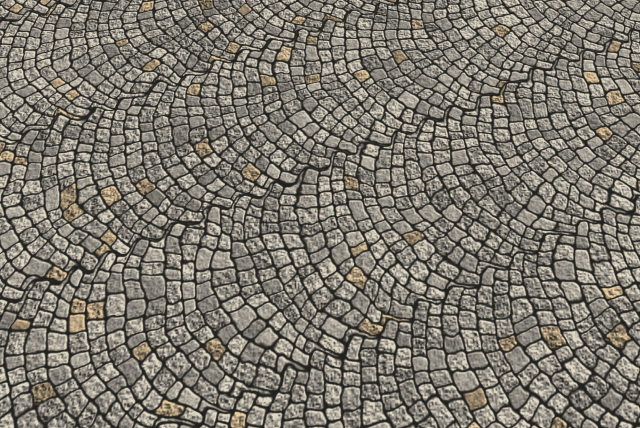
This texture is drawn by a Shadertoy shader. Its source:

```glsl
const float COLUMN_WIDTH = 11.0;   // ground units: one stone is about 1 wide
const float COLUMN_START = 14.3;
const float COLUMN_ANGLE = 0.454;
const float ARC_RADIUS = 7.4;
const float ARC_HALF_ANGLE = 0.838;
const float ROW_PITCH = 1.13;
const float STONES_PER_ARC = 13.0;

const vec3 JOINT_DARK = vec3(0.13, 0.13, 0.12);
const vec3 GRANITE_DARK = vec3(0.18, 0.175, 0.16);
const vec3 GRANITE_MID = vec3(0.55, 0.53, 0.50);
const vec3 GRANITE_LIGHT = vec3(0.88, 0.85, 0.77);
const vec3 RUST_TINT = vec3(1.04, 0.94, 0.79);

struct Cobble {
    float height;
    float seed;
};

float hash(vec2 p) {
    vec3 q = fract(p.xyx * 0.1031);
    q += dot(q, q.yzx + 33.33);
    return fract((q.x + q.y) * q.z);
}

float valueNoise(vec2 p) {
    vec2 cell = floor(p), f = fract(p);
    f = f * f * (3.0 - 2.0 * f);
    float low = mix(hash(cell), hash(cell + vec2(1, 0)), f.x);
    float high = mix(hash(cell + vec2(0, 1)), hash(cell + vec2(1, 1)), f.x);
    return mix(low, high, f.y);
}

vec2 wobble(vec2 p, float frequency, float amount) {
    vec2 q = p * frequency + 80.0;
    return (vec2(valueNoise(q), valueNoise(q + 47.3)) - 0.5) * amount;
}

// Joint position along an arc; the end joints are left to the column border
float jointAt(float index, float count, vec2 rowId) {
    if (index < 0.5) return -9.0;
    if (index > count - 0.5) return count + 9.0;
    return index + (hash(rowId + vec2(index * 7.0, index * 3.0)) - 0.5) * 0.42;
}

Cobble cobbleAt(vec2 ground) {
    vec2 p = ground + wobble(ground, 0.45, 0.7) + wobble(ground, 2.6, 0.16);

    // Columns of stacked circular arcs, interlocked along a zigzag border
    vec2 axis = vec2(cos(COLUMN_ANGLE), sin(COLUMN_ANGLE));
    float across = dot(p, vec2(-axis.y, axis.x)) - COLUMN_START;
    float along = dot(p, axis);
    float zigzag = 0.38 * sin(along * 3.14159 / ROW_PITCH);
    float column = floor((across + zigzag) / COLUMN_WIDTH);
    across -= (column + 0.5) * COLUMN_WIDTH;
    along += hash(vec2(column + 20.0, 5.0)) * ROW_PITCH;
    float bulge = sqrt(ARC_RADIUS * ARC_RADIUS - across * across);
    float row = floor((along + bulge) / ROW_PITCH);
    vec2 fromCenter = vec2(along - row * ROW_PITCH, across);

    // Radial joints, with one stone fewer in every other row
    float count = STONES_PER_ARC - mod(row, 2.0);
    float angle = atan(across, 0.5 * ROW_PITCH - fromCenter.x);
    float x = (angle / ARC_HALF_ANGLE * 0.5 + 0.5) * count;
    vec2 rowId = vec2(row + 200.0, column * 31.0 + 400.0);
    float index = clamp(floor(x), 0.0, count - 1.0);
    if (x < jointAt(index, count, rowId)) index -= 1.0;
    else if (x > jointAt(index + 1.0, count, rowId)) index += 1.0;
    float stoneWidth = 2.0 * ARC_HALF_ANGLE * ARC_RADIUS / count;
    float seed = hash(rowId * 1.7 + index * 13.0);

    // Distances to the sides, then rounded corners
    float side = min(x - jointAt(index, count, rowId),
                     jointAt(index + 1.0, count, rowId) - x) * stoneWidth;
    side = min(side, 0.75 * (0.5 * COLUMN_WIDTH - abs(across + zigzag)));
    float outer = ARC_RADIUS - length(fromCenter);
    float inner = length(fromCenter - vec2(ROW_PITCH, 0.0)) - ARC_RADIUS;
    vec2 inset = vec2(side, min(outer, inner)) - 0.01 - 0.03 * seed;
    float corner = 0.18;
    float depth = corner - length(max(corner - inset, 0.0));
    return Cobble(smoothstep(-0.03, 0.09, depth), seed);
}

float grainAt(vec2 p) {
    return 0.5 * valueNoise(p * 4.5 + 300.0) + 0.5 * valueNoise(p * 11.0 + 500.0);
}

vec3 pavingColor(vec2 ground) {
    vec2 towardLight = vec2(0.09, 0.10);
    Cobble stone = cobbleAt(ground);
    Cobble lit = cobbleAt(ground + towardLight);
    float grain = grainAt(ground);
    float roughness = mix(0.4, 1.0, smoothstep(0.05, 0.4, fract(stone.seed * 17.0)));

    // Low sunlight on the split faces
    float slope = 0.26 * (stone.height - lit.height)
                + 0.55 * roughness * (grain - grainAt(ground + towardLight));
    float patches = valueNoise(ground * 0.22 + 60.0) - 0.5;
    float tone = 0.55 + 0.22 * (stone.seed - 0.5) + 0.12 * patches
               + 0.6 * roughness * (grain - 0.5) + slope;
    vec3 color = mix(GRANITE_DARK, GRANITE_MID, clamp((tone - 0.1) / 0.4, 0.0, 1.0));
    color = mix(color, GRANITE_LIGHT, clamp((tone - 0.5) / 0.38, 0.0, 1.0));

    // A few rusty stones
    float rusty = step(0.955, fract(stone.seed * 53.0));
    color *= mix(vec3(1.0), RUST_TINT, rusty * 0.85);
    return mix(JOINT_DARK, color, stone.height);
}

// Tilted ground plane: stones shrink toward the top
vec2 groundFromCanvas(vec2 p, float aspect) {
    float nearness = 1.0 - 0.32 * p.y;
    return vec2((p.x - 0.5 * aspect) / 0.044, 21.0 * p.y) / nearness;
}

void mainImage(out vec4 fragColor, in vec2 fragCoord) {
    float aspect = iResolution.x / iResolution.y;
    vec3 color = vec3(0.0);
    for (int i = 0; i < 4; i++) {
        vec2 offset = (vec2(i % 2, i / 2) - 0.5) * 0.5;
        vec2 canvas = (fragCoord + offset) / iResolution.y;
        color += pavingColor(groundFromCanvas(canvas, aspect));
    }
    fragColor = vec4(color * 0.25, 1.0);
}
```
